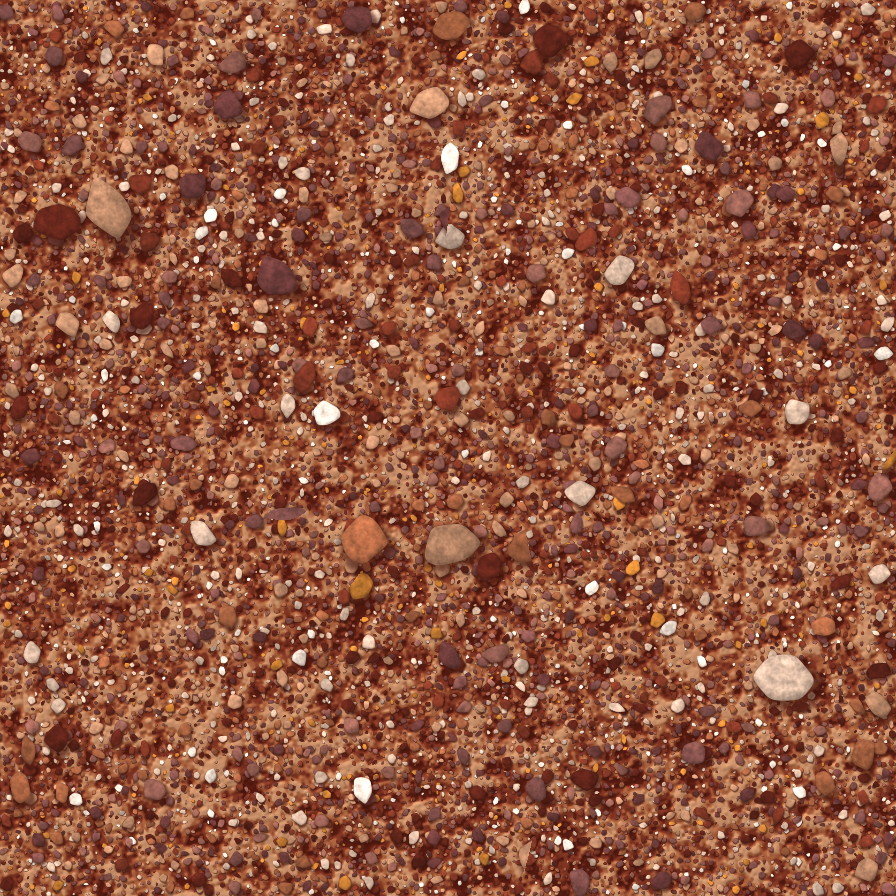
A WebGL 2 fragment shader for this texture:

```glsl
#version 300 es
precision highp float;
// Gritty red-brown soil strewn with pebbles, lit from the upper left.
// The crumbly ground is ramped fractal noise; the stones are rounded random
// polygons scattered on jittered grids, painted from the finest to the largest.
uniform vec2 u_resolution;
out vec4 outColor;

// Ground tones
const vec3 DEEP = vec3(0.33, 0.10, 0.06);
const vec3 RUST = vec3(0.49, 0.20, 0.13);
const vec3 CLAY = vec3(0.65, 0.37, 0.23);
const vec3 SAND = vec3(0.77, 0.55, 0.40);
// Stone tones
const vec3 STONES[8] = vec3[8](
    vec3(0.42, 0.23, 0.22), vec3(0.37, 0.14, 0.10),
    vec3(0.60, 0.38, 0.33), vec3(0.51, 0.22, 0.15),
    vec3(0.65, 0.38, 0.25), vec3(0.76, 0.55, 0.42),
    vec3(0.85, 0.72, 0.63), vec3(0.51, 0.31, 0.29));
const vec3 OCHRE = vec3(0.83, 0.52, 0.21);
const vec3 CHALK = vec3(0.96, 0.89, 0.83);
// Scatter: grid cells across the canvas and chance of a stone in each cell
const int LAYERS = 5;
const float CELLS[5] = float[5](118.0, 70.0, 40.0, 21.0, 11.0);
const float CHANCE[5] = float[5](0.80, 0.70, 0.50, 0.26, 0.15);
const vec2 RADIUS = vec2(0.19, 0.40);   // in cells
const float FLATNESS = 0.58;            // narrowest stone aspect
const vec2 LIGHT = vec2(-0.45, 0.89);
const float SHADOW = 0.62;
const float GROUND_SCALE = 62.0;
const float RELIEF = 0.9;
const float TAU = 6.28319;

// Integer hash giving three values in 0..1
vec3 hash3(vec2 cell, float salt) {
    uvec3 v = uvec3(ivec3(vec3(cell, salt)));
    v = v * 1664525u + 1013904223u;
    v.x += v.y * v.z; v.y += v.z * v.x; v.z += v.x * v.y;
    v ^= v >> 16u;
    v.x += v.y * v.z; v.y += v.z * v.x; v.z += v.x * v.y;
    return vec3(v >> 8u) / 16777216.0;
}

float valueNoise(vec2 p) {
    vec2 i = floor(p), f = fract(p);
    f = f * f * (3.0 - 2.0 * f);
    float a = hash3(i, 91.0).x, b = hash3(i + vec2(1, 0), 91.0).x;
    float c = hash3(i + vec2(0, 1), 91.0).x, d = hash3(i + vec2(1, 1), 91.0).x;
    return mix(mix(a, b, f.x), mix(c, d, f.x), f.y);
}

float fbm(vec2 p) {
    float sum = 0.0, amp = 0.42;
    for (int i = 0; i < 3; i++) {
        sum += amp * valueNoise(p);
        p = mat2(1.6, 1.2, -1.2, 1.6) * p + 17.3;
        amp *= 0.75;
    }
    return sum / 0.97;
}

// Rounded polygon gauge: 0 at the centre, 1 on the outline
float stoneGauge(vec2 p, vec2 cell, float salt) {
    float sum = 0.0;
    for (int k = 0; k < 6; k++) {
        vec3 h = hash3(cell, salt + float(k) + 1.0);
        float a = (float(k) + 0.6 * h.x) * TAU / 6.0;
        float t = max(dot(p, vec2(cos(a), sin(a))), 0.0) / mix(0.72, 1.0, h.y);
        t *= t; t *= t;
        sum += t * t;
    }
    return pow(sum + 1e-9, 0.125);
}

vec3 ground(vec2 uv, float broad) {
    vec2 p = uv * GROUND_SCALE;
    float n = fbm(p);
    float slope = n - fbm(p + LIGHT * 0.16);
    n += 0.14 * (broad - 0.5) + 0.015;
    vec3 c = mix(DEEP, RUST, smoothstep(0.29, 0.41, n));
    c = mix(c, CLAY, smoothstep(0.42, 0.54, n));
    c = mix(c, SAND, smoothstep(0.54, 0.67, n));
    return c * (1.0 + RELIEF * slope);
}

// Paints one grid of stones and their shadows over the colour
vec3 scatterStones(vec3 c, vec2 uv, int layer, float broad, float grit) {
    float cells = CELLS[layer], salt = 100.0 + 20.0 * float(layer);
    vec2 p = uv * cells, base = floor(p);
    for (int j = -1; j <= 1; j++)
    for (int i = -1; i <= 1; i++) {
        vec2 cell = base + vec2(i, j);
        vec3 place = hash3(cell, salt);
        if (place.z > CHANCE[layer] * (1.25 - 0.5 * broad)) continue;
        vec3 form = hash3(cell, salt + 10.0), tint = hash3(cell, salt + 11.0);
        float radius = mix(RADIUS.x, RADIUS.y, form.x);
        vec2 q = (p - cell - 0.5 - 0.5 * (place.xy - 0.5)) / radius;
        if (dot(q, q) > 4.0) continue;
        float a = form.y * TAU, facing = dot(q, LIGHT);
        vec2 r = mat2(cos(a), -sin(a), sin(a), cos(a)) * q;
        r.y /= mix(FLATNESS, 1.0, form.z);
        float d = stoneGauge(r, cell, salt);
        float aa = 0.8 * cells / (radius * u_resolution.y);

        // Cast shadow, longer on the side away from the light
        float shade = smoothstep(1.35, 0.9, d + 0.28 * facing);
        c = mix(c, DEEP * 0.75, SHADOW * shade);

        // Stone body: domed lighting, dark rim, mottled surface
        vec3 stone = STONES[int(tint.x * 8.0)];
        stone = mix(stone, OCHRE, step(0.965, tint.y));
        stone = mix(stone, CHALK, step(tint.y, 0.035));
        stone *= mix(0.88, 1.12, tint.z) * (1.0 + 0.55 * (grit - 0.5));
        stone *= 1.03 + 0.20 * facing * d - 0.16 * smoothstep(0.7, 1.05, d);
        c = mix(c, stone, smoothstep(1.0 + aa, 1.0 - aa, d));
    }
    return c;
}

void main() {
    vec2 uv = gl_FragCoord.xy / u_resolution.y;
    float broad = 0.6 * valueNoise(uv * 5.0 + 3.7) + 0.4 * valueNoise(uv * 13.0);
    float grit = fbm(uv * 130.0 + 40.0);
    vec3 c = ground(uv, broad);
    for (int layer = 0; layer < LAYERS; layer++)
        c = scatterStones(c, uv, layer, broad, grit);
    outColor = vec4(clamp(c, 0.0, 1.0), 1.0);
}
```
